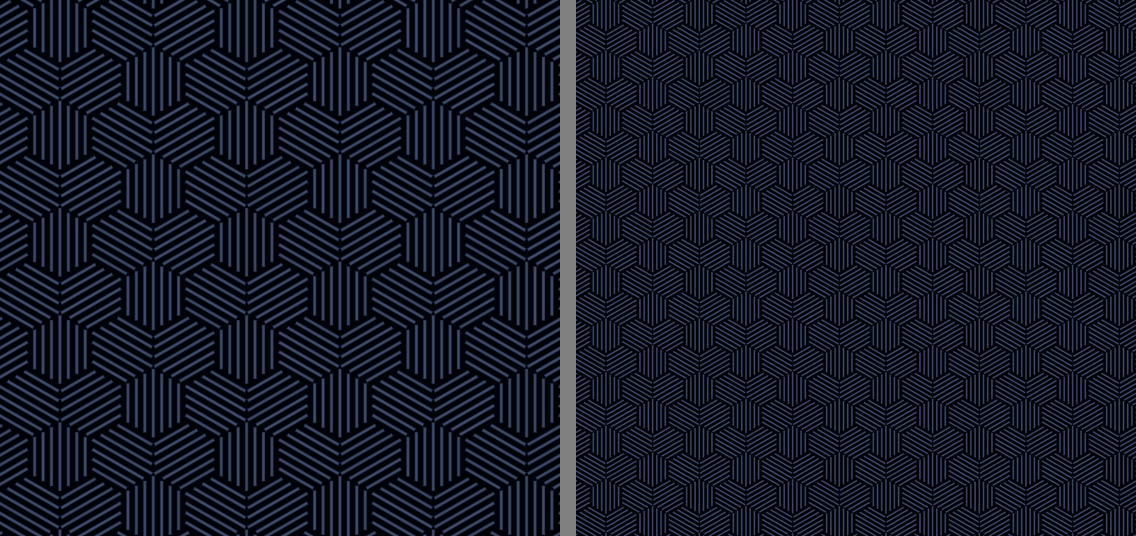
Left, the tile; right, the same tile 2 across and 2 down.
Write a Shadertoy shader that draws this pattern.

```glsl
// Woven tripod lattice: a honeycomb of hexagons, each filled with seven parallel
// strokes. Stroke direction cycles through three angles, 60 degrees apart, so
// neighbouring hexagons lock into three-armed figures. Wraps on both axes.

const float ROW_STEP = 0.8660254;            // row spacing, in hexagon widths
const float HEX_RADIUS = 0.5773503;          // centre to corner
const ivec2 HEX_COUNT = ivec2(9, 10);        // hexagons across, rows down
const vec2 ORIGIN = vec2(0.963, 7.48 * ROW_STEP); // centre of one upright hexagon
const float PITCH = 0.1355;                  // distance between strokes
const float OUTER_STROKE = 3.0;              // index of the outermost stroke
const float HALF_WIDTH = 0.0215;             // half the stroke width
const float END_GAP = 0.027;                 // gap from stroke end to hexagon edge
const float SOFTNESS = 0.015;                // edge blur
const float HALO_REACH = 0.015;
const float VARIATION = 0.10;                // brightness spread between strokes

const vec3 GROUND = vec3(0.000, 0.007, 0.030);
const vec3 STROKE = vec3(0.240, 0.285, 0.390);
const vec3 HALO = vec3(0.018, 0.025, 0.070);

float hash13(vec3 p) {
    p = fract(p * 0.1031);
    p += dot(p, p.zyx + 31.32);
    return fract((p.x + p.y) * p.z);
}

// Centre of the hexagon (pointed top) that holds p
vec2 hexCentre(vec2 p) {
    vec2 size = vec2(1.0, 2.0 * ROW_STEP);
    vec2 a = floor(p / size + 0.5) * size;
    vec2 b = (floor(p / size) + 0.5) * size;
    vec2 da = p - a, db = p - b;
    return dot(da, da) < dot(db, db) ? a : b;
}

// Signed distance to a box centred on the origin
float boxDistance(vec2 p, vec2 halfSize) {
    vec2 d = abs(p) - halfSize;
    return length(max(d, 0.0)) + min(max(d.x, d.y), 0.0);
}

void mainImage(out vec4 fragColor, in vec2 fragCoord) {
    vec2 extent = vec2(HEX_COUNT) * vec2(1.0, ROW_STEP);
    vec2 p = fragCoord / iResolution.xy * extent - ORIGIN;
    float pixel = extent.x / iResolution.x;

    // Lattice address: x counts half columns, y counts rows
    vec2 centre = hexCentre(p);
    ivec2 id = ivec2(round(centre / vec2(0.5, ROW_STEP)));
    int kind = ((id.x - id.y) / 2 + 2 * id.y + 300) % 3;

    // Turn the hexagon so that its strokes run along y
    float angle = radians(90.0 + 60.0 * float(kind));
    vec2 along = vec2(cos(angle), sin(angle));
    vec2 q = p - centre;
    q = vec2(dot(q, vec2(along.y, -along.x)), dot(q, along));

    // Nearest stroke, cut short to follow the hexagon's sloping edges
    float index = clamp(round(q.x / PITCH), -OUTER_STROKE, OUTER_STROKE);
    float offset = index * PITCH;
    float halfLength = HEX_RADIUS * (1.0 - abs(offset)) - END_GAP;
    float d = boxDistance(q - vec2(offset, 0.0), vec2(HALF_WIDTH, halfLength));

    // Slight tint change per stroke, keyed to the wrapped address
    ivec2 period = HEX_COUNT * ivec2(2, 1);
    ivec2 wrapped = (id + 10 * period) % period;
    float tint = 1.0 + VARIATION * (hash13(vec3(wrapped, index + 5.0)) - 0.5);

    // Stroke over a faint blue glow on the dark ground
    float soft = max(SOFTNESS, 0.7 * pixel);
    float ink = 1.0 - smoothstep(-soft, soft, d);
    vec3 color = GROUND + HALO * exp(-max(d, 0.0) / HALO_REACH);
    color = mix(color, STROKE * tint, ink);
    fragColor = vec4(color, 1.0);
}
```
